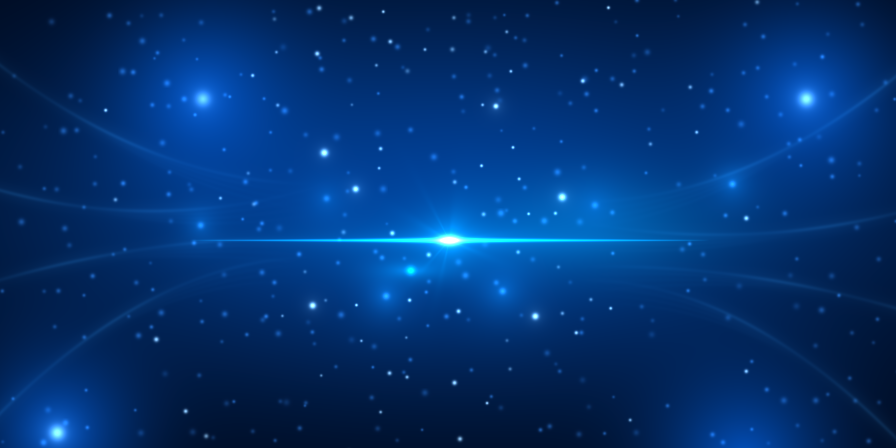
Reproduce this background procedurally as a Shadertoy shader.

```glsl
// A deep blue night sky with soft star halos, faint sweeping arcs and a
// cyan lens flare. A vignette is layered with radial glows, parabolic
// lines, cell-scattered stars and a tapered horizontal streak.

// Space: x is centred, y runs from 0 to 1, one unit is the canvas height.
const vec3 NIGHT = vec3(0.0, 0.022, 0.08);
const vec3 ROYAL = vec3(0.005, 0.25, 0.59);
const vec3 HALO = vec3(0.01, 0.37, 0.86);
const vec3 AZURE = vec3(0.03, 0.50, 0.96);
const vec3 CYAN = vec3(0.0, 0.75, 1.0);
const vec3 ICE = vec3(0.72, 0.91, 1.0);
const vec3 DUST = vec3(0.20, 0.44, 0.72);
const vec3 ARC_TINT = vec3(0.09, 0.22, 0.30);

const vec2 FLARE = vec2(0.003, 0.4635);
const float STREAK_REACH = 0.58;
const float ARC_WIDTH = 0.0045;

// Large halos: position, halo radius, core strength.
const vec4 BEACONS[4] = vec4[4](
    vec4(-0.547, 0.779, 0.20, 0.70), vec4(0.800, 0.779, 0.20, 0.95),
    vec4(-0.872, 0.034, 0.19, 1.0), vec4(0.660, -0.030, 0.21, 0.0));

// Small glows: position, radius, strength.
const vec4 ORBS[6] = vec4[6](
    vec4(-0.271, 0.557, 0.035, 0.45), vec4(-0.552, 0.497, 0.030, 0.55),
    vec4(-0.138, 0.339, 0.038, 0.70), vec4(0.122, 0.350, 0.045, 0.65),
    vec4(0.328, 0.542, 0.040, 0.50), vec4(0.635, 0.589, 0.034, 0.65));

// Bright stars: position, radius.
const vec3 SPARKS[6] = vec3[6](
    vec3(-0.276, 0.659, 0.0075), vec3(-0.206, 0.578, 0.006),
    vec3(0.255, 0.560, 0.0075), vec3(-0.302, 0.318, 0.0065),
    vec3(0.195, 0.294, 0.0065), vec3(0.107, 0.763, 0.005));

// Arcs: vertex height, curvature, vertex distance; four left, four right.
const vec3 ARCS[8] = vec3[8](
    vec3(0.590, 0.54, 0.30), vec3(0.529, 0.40, 0.66),
    vec3(0.468, -0.22, 0.35), vec3(0.425, -0.71, 0.30),
    vec3(0.550, 0.57, 0.30), vec3(0.476, 0.30, 0.60),
    vec3(0.405, -0.22, 0.35), vec3(0.375, -0.72, 0.30));

vec3 hash3(vec2 cell) {
    vec3 h = fract(cell.xyx * vec3(0.1031, 0.1030, 0.0973));
    h += dot(h, h.yxz + 33.33);
    return fract((h.xxy + h.yzz) * h.zyx);
}

float gauss(float d, float width) {
    return exp(-d * d / (width * width));
}

// One jittered star per cell; gather thins the stars away from the middle.
float starField(vec2 p, float cellSize, float radius, float density, float gather, float seed) {
    vec2 cell = floor(p / cellSize);
    vec3 place = hash3(cell + seed);
    vec3 look = hash3(cell + seed + 71.7);
    vec2 star = (cell + 0.15 + 0.7 * place.xy) * cellSize;
    float size = radius * mix(0.7, 1.25, look.x);
    float filled = step(place.z, density * exp(-gather * star.x * star.x));
    return filled * mix(0.3, 1.0, look.y) * gauss(length(p - star), size);
}

// Soft parabolas with fainter strands that fan out beside them.
float arcLines(vec2 p) {
    float u = abs(p.x), light = 0.0;
    int first = p.x < 0.0 ? 0 : 4;
    for (int i = 0; i < 4; i++) {
        vec3 arc = ARCS[first + i];
        float t = u - arc.z;
        float slope = 2.0 * arc.y * t;
        float d = (p.y - arc.x - arc.y * t * t) / sqrt(1.0 + slope * slope);
        float patchy = 0.75 + 0.25 * sin(u * 19.0 + float(first + i) * 2.1);
        light += patchy * (0.5 * gauss(d, ARC_WIDTH) + 0.22 * gauss(d, 0.02));
        for (int k = 1; k < 4; k++) {
            float fan = 0.035 * float(k) * (0.85 - u);
            light += 0.13 * gauss(d + fan, ARC_WIDTH) * smoothstep(0.85, 0.5, u);
        }
    }
    return light * smoothstep(0.25, 0.75, u);
}

vec3 lensFlare(vec2 p) {
    vec2 q = p - FLARE;
    float r = length(q);
    float taper = max(1.0 - abs(q.x) / STREAK_REACH, 0.0);
    float streak = gauss(q.y, 0.0018 + 0.0032 * taper * taper) * pow(taper, 0.8);
    float angle = atan(q.y, q.x);
    float rays = pow(0.5 + 0.5 * sin(angle * 7.0 + 2.0 * sin(angle * 3.0)), 6.0);
    vec3 light = CYAN * (streak + 0.50 * exp(-r / 0.035) + 0.10 * rays * exp(-r / 0.06));
    light += CYAN * 0.22 * exp(-length(q * vec2(0.32, 1.5)) / 0.07);
    light += CYAN * 0.20 * taper * exp(-abs(q.y) / 0.012);
    light += ICE * streak * 0.8 * exp(-abs(q.x) / 0.07);
    return light + 1.3 * gauss(length(q * vec2(0.45, 1.0)), 0.010);
}

void mainImage(out vec4 fragColor, in vec2 fragCoord) {
    vec2 p = vec2(fragCoord.x - 0.5 * iResolution.x, fragCoord.y) / iResolution.y;

    // Sky with dark corners and a teal haze right of the flare
    vec2 v = vec2(p.x, (p.y - 0.55) / 0.5);
    vec3 col = mix(NIGHT, ROYAL, exp(-0.95 * v.x * v.x - 1.3 * v.y * v.y));
    col += vec3(0.0, 0.13, 0.13) * gauss(length((p - vec2(0.33, 0.5)) * vec2(0.4, 1.0)), 0.11);

    // Halos and small glows
    for (int i = 0; i < 4; i++) {
        float r = length(p - BEACONS[i].xy), reach = BEACONS[i].z;
        col = mix(col, HALO, 0.45 * gauss(r, reach) + 0.45 * exp(-r / (0.45 * reach)));
        col += ICE * BEACONS[i].w * (0.6 * gauss(r, 0.015) + 0.28 * exp(-r / 0.022));
    }
    for (int i = 0; i < 6; i++) {
        float r = length(p - ORBS[i].xy);
        col = mix(col, AZURE, ORBS[i].w * exp(-r / ORBS[i].z));
        col += DUST * ORBS[i].w * gauss(r, 0.007);
    }

    col += ARC_TINT * 0.6 * arcLines(p);

    // Dim dust everywhere, white stars gathered around the middle
    col += DUST * 0.55 * starField(p, 0.067, 0.0058, 0.42, 0.0, 13.0);
    col += DUST * 0.65 * starField(p + 0.017, 0.083, 0.0045, 0.40, 0.0, 89.0);
    col += ICE * 0.9 * starField(p + 0.031, 0.075, 0.0042, 0.50, 4.0, 47.0);
    for (int i = 0; i < 6; i++) {
        float r = length(p - SPARKS[i].xy);
        col += ICE * (gauss(r, SPARKS[i].z) + 0.2 * exp(-r / 0.012));
    }

    // Flare and its small cyan reflection
    col += lensFlare(p);
    vec2 echo = p - vec2(-0.083, 0.396);
    col += CYAN * (0.8 * gauss(length(echo), 0.009) + 0.4 * exp(-length(echo * vec2(0.4, 1.3)) / 0.02));

    fragColor = vec4(clamp(col, 0.0, 1.0), 1.0);
}
```
